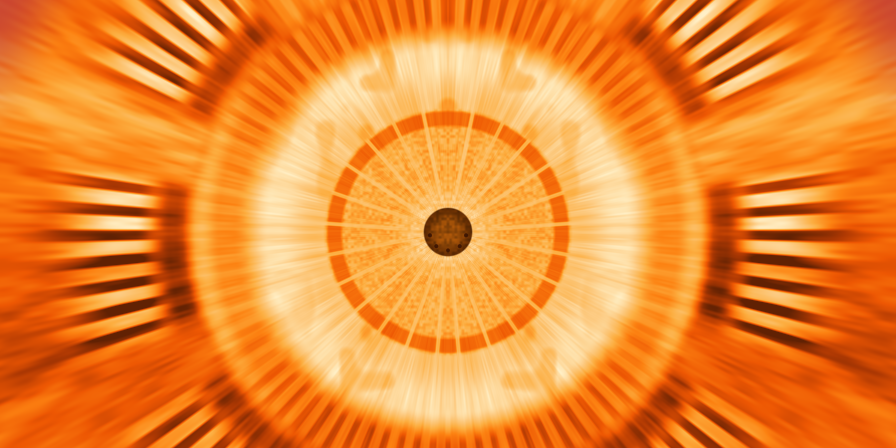
A WebGL 2 fragment shader for this background:

```glsl
#version 300 es
precision highp float;

uniform vec2 u_resolution;
out vec4 fragColor;

float hash(vec2 p) {
    return fract(sin(dot(p, vec2(127.1, 311.7))) * 43758.5453);
}

float noise(vec2 p) {
    vec2 i = floor(p), f = fract(p);
    f = f * f * (3.0 - 2.0 * f);
    return mix(mix(hash(i), hash(i + vec2(1, 0)), f.x),
               mix(hash(i + vec2(0, 1)), hash(i + vec2(1, 1)), f.x), f.y);
}

// Smooth plateau between lo and hi with soft borders
float band(float lo, float hi, float soft, float x) {
    return smoothstep(lo - soft, lo + soft, x) * (1.0 - smoothstep(hi - soft, hi + soft, x));
}

// Fire ramp: 0 is brown, 6 is cream
vec3 fireRamp(float tone) {
    vec3 ramp[7] = vec3[7](
        vec3(0.38, 0.13, 0.01), vec3(0.68, 0.22, 0.01), vec3(0.93, 0.34, 0.01),
        vec3(0.99, 0.51, 0.07), vec3(0.99, 0.68, 0.25), vec3(0.99, 0.79, 0.50),
        vec3(1.00, 0.94, 0.78));
    tone = clamp(tone, 0.0, 5.999);
    int i = int(tone);
    return mix(ramp[i], ramp[i + 1], fract(tone));
}

// Central disc: grainy floor, red ring, pale spokes
float discTone(vec2 p, float r, float a, float streak) {
    float grain = noise(p * 150.0) - 0.5;
    float tone = 3.9 + grain * 1.1 + streak * 0.9;
    tone += 0.9 * (1.0 - smoothstep(0.06, 0.13, r));
    tone = mix(tone, 2.4 + streak * 0.8, band(0.237, 0.270, 0.005, r));

    float cell = (a - 0.206) / 0.2588;
    float spokeDist = abs(fract(cell + 0.5) - 0.5) * 0.2588 * r;
    float spoke = 1.0 - smoothstep(0.002, 0.0065, spokeDist);
    return mix(tone, 4.8 + streak * 0.5, 0.75 * spoke * smoothstep(0.07, 0.12, r));
}

// Pale halo cooling to a ticked orange rim
float haloTone(vec2 p, float r, float a, float streak, float pane) {
    float side = smoothstep(0.6, 1.4, a) * (1.0 - smoothstep(1.9, 2.6, a));
    float tone = mix(4.7, 5.5, smoothstep(0.29, 0.38, r));
    float patches = smoothstep(0.55, 0.85, noise(p * vec2(22.0, 18.0) + 7.0));
    tone -= 0.9 * patches * (1.0 - 0.6 * side);
    float rim = mix(2.5, 3.2, side) - 0.35 * smoothstep(1.7, 2.6, a);
    tone = mix(tone, rim, smoothstep(0.40, 0.48, r));
    tone += 1.1 * (pane - 0.5) * band(0.46, 0.56, 0.015, r) * (1.0 - 0.7 * side);
    tone += 0.9 * side * band(0.53, 0.57, 0.02, r);
    return tone + streak * 1.3;
}

// Blurred outer wall with groups of lit windows
float wallTone(float r, float a, float streak, float pane) {
    float tone = mix(2.9, 1.9, smoothstep(1.3, 1.75, a));
    tone += 0.8 * band(1.18, 1.36, 0.06, a);
    tone += 0.4 * band(1.95, 2.15, 0.08, a);
    float group = band(0.72, 1.13, 0.05, a) + band(1.40, 1.91, 0.04, a)
                + 0.75 * band(2.13, 2.50, 0.05, a);
    float lit = smoothstep(0.63, 0.70, r) * (1.0 - smoothstep(0.74, 0.93, r));
    float glow = 0.7 + 0.6 * noise(vec2(a * 13.0, 3.0));
    tone += group * lit * mix(-1.7, 2.5 * glow, pane);
    tone -= group * 1.5 * band(0.585, 0.645, 0.025, r);
    tone -= 0.5 * group * (1.0 - pane) * smoothstep(0.6, 0.7, r) * (1.0 - smoothstep(0.9, 1.0, r));
    return tone + streak * 2.0;
}

// Brown hub with speckles and small dark studs
vec3 hubColor(vec2 p, float r, float a) {
    vec3 color = mix(vec3(0.58, 0.29, 0.03), vec3(0.38, 0.17, 0.01), smoothstep(0.02, 0.054, r));
    color *= 0.8 + 0.4 * noise(p * 170.0);
    float studAngle = (fract(a / 0.7) - 0.5) * 0.7;
    float studDist = length(vec2(studAngle * r, r - 0.041));
    float stud = (1.0 - smoothstep(0.003, 0.006, studDist)) * smoothstep(1.3, 1.4, a);
    return mix(color, vec3(0.2, 0.06, 0.01), 0.8 * stud);
}

void main() {
    vec2 p = (gl_FragCoord.xy - 0.5 * u_resolution) / u_resolution.y + vec2(0.0, 0.018);
    p.x = abs(p.x);
    float r = length(p);
    float a = atan(p.x, p.y);

    // Radial motion streaks, coarse and fine
    float streak = 0.6 * noise(vec2(a * 28.0, r * 7.0))
                 + 0.4 * noise(vec2(a * 90.0, r * 16.0)) - 0.5;
    float paneCell = (a - 1.581) / 0.0745;
    float pane = smoothstep(0.14, 0.30, abs(fract(paneCell + 0.5) - 0.5));

    // Nested zones from the centre outward
    float tone = discTone(p, r, a, streak);
    tone = mix(tone, haloTone(p, r, a, streak, pane), smoothstep(0.268, 0.280, r));
    tone = mix(tone, wallTone(r, a, streak, pane), smoothstep(0.562, 0.595, r));
    vec3 color = fireRamp(tone);

    // Rosy tint in the far upper corners
    float corner = smoothstep(0.95, 1.12, r) * (1.0 - smoothstep(1.1, 1.4, a));
    color = mix(color, vec3(0.72, 0.20, 0.25), 0.7 * corner);

    float edge = 1.0 / u_resolution.y;
    color = mix(hubColor(p, r, a), color, smoothstep(0.054 - edge, 0.054 + edge, r));
    fragColor = vec4(color, 1.0);
}
```
